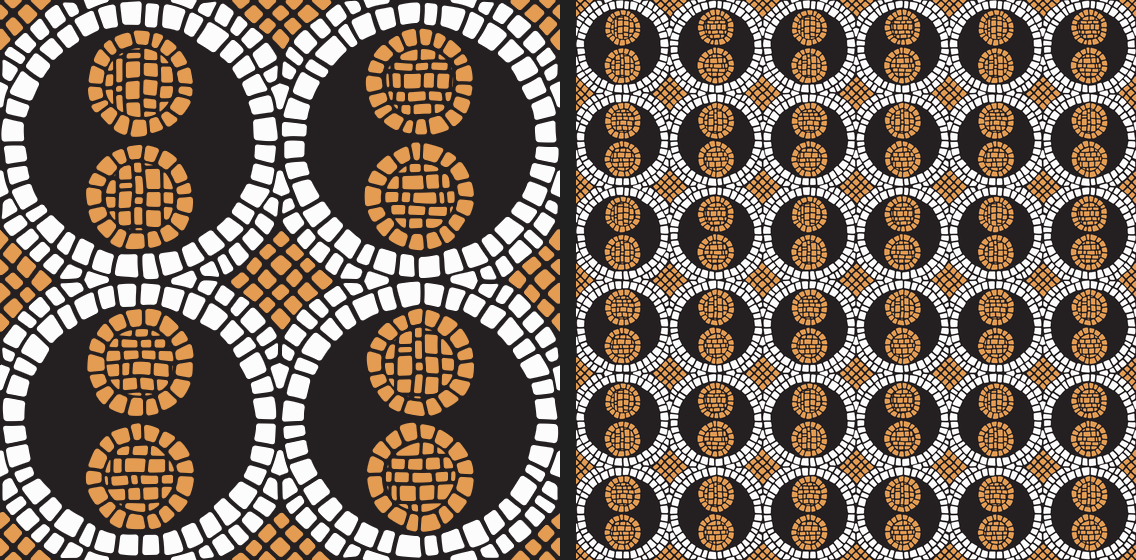
Left: one tile. Right: repeated 3 by 3.
Write a WebGL 1 fragment shader that draws this pattern.

```glsl
precision highp float;
// Stone mosaic: two by two rings of white stones, orange medallions inside and orange diamonds between.
uniform vec2 u_resolution;

const float TAU = 6.2831853;

float hash(vec2 p) {
  return fract(sin(dot(p, vec2(12.71, 31.17))) * 4375.85);
}

vec2 gradient(vec2 cell, float period) {
  float a = TAU * hash(mod(cell, period) + 0.37);
  return vec2(cos(a), sin(a));
}

// Gradient noise that wraps after a whole number of lattice cells
float noise(vec2 p, float period) {
  vec2 i = floor(p), f = p - i;
  vec2 s = f * f * f * (f * (f * 6.0 - 15.0) + 10.0);
  vec2 e = vec2(1.0, 0.0);
  return mix(
    mix(dot(gradient(i, period), f), dot(gradient(i + e, period), f - e), s.x),
    mix(dot(gradient(i + e.yx, period), f - e.yx), dot(gradient(i + 1.0, period), f - 1.0), s.x), s.y);
}

// Row of stones of unit pitch: x = distance to the nearest uneven joint, y = stone index
vec2 course(float u, float count, float jitter, float seed) {
  float base = floor(u + 0.5), nearest = 1.0, index = base - 2.0;
  for (int k = -1; k <= 1; k++) {
    float j = base + float(k);
    j += jitter * (hash(vec2(mod(j, count), seed)) - 0.5);
    nearest = min(nearest, abs(u - j));
    index += step(j, u);
  }
  return vec2(nearest, mod(index, count));
}

// Intersection of two inside distances with a rounded corner
float rounded(float a, float b, float radius) {
  return max(radius, min(a, b)) - length(max(radius - vec2(a, b), 0.0));
}

float stoneRing(vec2 p, float inner, float outer, float count, float halfGap, float seed) {
  float r = length(p);
  vec2 c = course(atan(p.y, p.x) / TAU * count, count, 0.35, seed);
  float innerEdge = inner + 0.008 * (hash(vec2(c.y, seed + 3.3)) - 0.5);
  float outerEdge = outer + 0.008 * (hash(vec2(c.y, seed + 7.7)) - 0.5);
  float radial = min(r - innerEdge, outerEdge - r);
  return rounded(c.x * TAU * r / count - halfGap, radial - halfGap, 0.011);
}

float bricks(vec2 p, float seed) {
  vec2 row = course(p.y / 0.052 + hash(vec2(seed, 1.9)), 64.0, 0.4, seed);
  float u = p.x / 0.062 + 5.0 * hash(vec2(row.y, seed + 2.1));
  vec2 brick = course(u, 64.0, 0.6, seed + row.y);
  return rounded(brick.x * 0.062 - 0.006, row.x * 0.052 - 0.006, 0.008);
}

float medallion(vec2 p, bool upright, float seed) {
  float count = 16.0 + floor(4.0 * hash(vec2(seed, 5.3)));
  float rim = stoneRing(p, 0.128, 0.196, count, 0.006, seed);
  float core = rounded(bricks(upright ? p.yx : p, seed), 0.123 - length(p), 0.006);
  return max(rim, core);
}

// Second white ring: six stones per quadrant, with one shared wedge where rings nearly touch
float outerStones(vec2 q, float seed) {
  vec2 a = abs(q);
  float r = length(q);
  float t = (atan(a.y, a.x) - 0.4) / 0.77 * 6.0;
  float ends = min(t, 6.0 - t);
  float quadrant = seed + 2.0 * step(0.0, q.x) + 5.0 * step(0.0, q.y);
  vec2 c = course(t, 64.0, 0.35, quadrant);
  float outer = 0.578 + 0.008 * (hash(vec2(c.y, quadrant)) - 0.5);
  float border = 0.5 - max(a.x, a.y);
  float radial = min(min(r - 0.496, outer - r), border);
  float stones = rounded(min(c.x, ends) * 0.128 * r - 0.008, radial - 0.008, 0.011);
  float span = min(min(a.x, a.y) - 0.102, -ends * 0.128 * r);
  float wedge = rounded(span - 0.008, r - 0.502, 0.009);
  return max(stones, wedge);
}

// Diagonal grid of stones, bounded by the distance to the surrounding rings
float diamond(vec2 p, float bound, float seed) {
  vec2 w = vec2(p.x + p.y, p.x - p.y) * 0.7071 / 0.069;
  float u = course(w.x, 64.0, 0.25, seed).x;
  float v = course(w.y, 64.0, 0.25, seed + 4.0).x;
  float grid = rounded(u * 0.069 - 0.008, v * 0.069 - 0.008, 0.011);
  return rounded(grid, bound - 0.008, 0.009);
}

void main() {
  vec2 p = gl_FragCoord.xy / u_resolution * 2.0;
  float pixel = 2.0 / min(u_resolution.x, u_resolution.y);

  // Hand-cut unevenness
  p += 0.012 * vec2(noise(p * 8.0, 16.0), noise(p * 8.0 + 5.5, 16.0));

  vec2 id = mod(floor(p), 2.0);
  vec2 q = fract(p) - 0.5;
  vec2 corner = fract(p + 0.5) - 0.5;
  vec2 cornerId = mod(floor(p + 0.5), 2.0);
  float seed = 11.0 + 17.0 * id.x + 29.0 * id.y;

  float white = max(stoneRing(q, 0.404, 0.498, 36.0, 0.008, seed), outerStones(q, seed));

  // Two medallions per ring, laid in rows or in columns
  float side = q.y < 0.0 ? -1.0 : 1.0;
  bool upright = id.x != id.y && (id.x < 0.5 || side > 0.0);
  float orange = medallion(q - vec2(0.0, 0.204 * side), upright, seed + 6.0 * side);
  orange = max(orange, diamond(corner, length(q) - 0.572, 3.0 + dot(cornerId, vec2(7.0, 13.0))));

  vec3 color = vec3(0.14, 0.12, 0.13);
  color = mix(color, vec3(0.99), clamp(0.5 + white / pixel, 0.0, 1.0));
  color = mix(color, vec3(0.89, 0.61, 0.32), clamp(0.5 + orange / pixel, 0.0, 1.0));
  gl_FragColor = vec4(color, 1.0);
}
```
